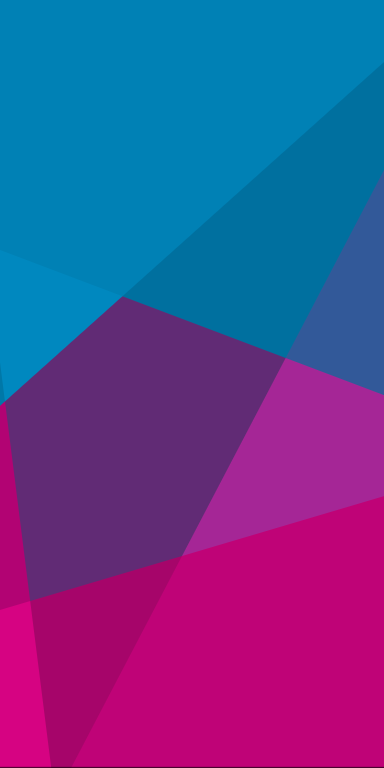
This background is drawn by a WebGL 2 fragment shader. Its source:

```glsl
#version 300 es
precision highp float;
// Flat overlapping paper planes in blue, purple and magenta.
// Five straight cuts split the canvas; each facet is picked by
// nested blends of the antialiased sides of those cuts.

uniform vec2 u_resolution;
out vec4 fragColor;

// Coverage of the half-plane to the left of the line from a to b.
float leftOf(vec2 p, vec2 a, vec2 b) {
    vec2 dir = normalize(b - a);
    float dist = dot(p - a, vec2(-dir.y, dir.x));
    float pixel = 2.0 / u_resolution.y;
    return clamp(dist / pixel + 0.5, 0.0, 1.0);
}

void main() {
    // Canvas spans 1 unit across and 2 units up.
    vec2 p = gl_FragCoord.xy / u_resolution * vec2(1.0, 2.0);

    // The five cuts.
    float aboveRise = leftOf(p, vec2(0.0, 0.943), vec2(1.0, 1.8385));
    float aboveFall = leftOf(p, vec2(0.0, 1.349), vec2(1.0, 0.971));
    float leftOfSteep = leftOf(p, vec2(0.185, 0.0), vec2(1.0, 1.557));
    float aboveBase = leftOf(p, vec2(0.0, 0.4115), vec2(1.0, 0.708));
    float leftOfSliver = leftOf(p, vec2(0.1335, 0.0), vec2(0.0, 1.057));

    // Blue facets above the falling cut.
    vec3 indigo = vec3(0.195, 0.35, 0.60);
    vec3 teal = vec3(0.0, 0.44, 0.625);
    vec3 sky = vec3(0.0, 0.505, 0.71);
    vec3 upper = mix(mix(indigo, teal, leftOfSteep), sky, aboveRise);

    // Purple facets in the middle band.
    vec3 orchid = vec3(0.648, 0.15, 0.59);
    vec3 purple = vec3(0.38, 0.17, 0.46);
    vec3 raspberry = vec3(0.70, 0.01, 0.45);
    vec3 middle = mix(mix(orchid, purple, leftOfSteep), raspberry, leftOfSliver);

    // Magenta facets under the base cut.
    vec3 magenta = vec3(0.75, 0.01, 0.465);
    vec3 wine = vec3(0.65, 0.02, 0.415);
    vec3 hotPink = vec3(0.84, 0.01, 0.51);
    vec3 lower = mix(mix(magenta, wine, leftOfSteep), hotPink, leftOfSliver);

    // Bright blue wedge at the left, with its shaded sliver.
    vec3 wedge = mix(vec3(0.0, 0.535, 0.75), vec3(0.0, 0.47, 0.66), leftOfSliver);

    vec3 color = mix(mix(lower, middle, aboveBase), wedge, aboveRise);
    color = mix(color, upper, aboveFall);

    // Thin dark rim along the bottom edge.
    float rim = leftOf(p, vec2(1.0, 0.003), vec2(0.0, 0.003));
    color = mix(color, color * 0.4, rim);

    fragColor = vec4(color, 1.0);
}
```
